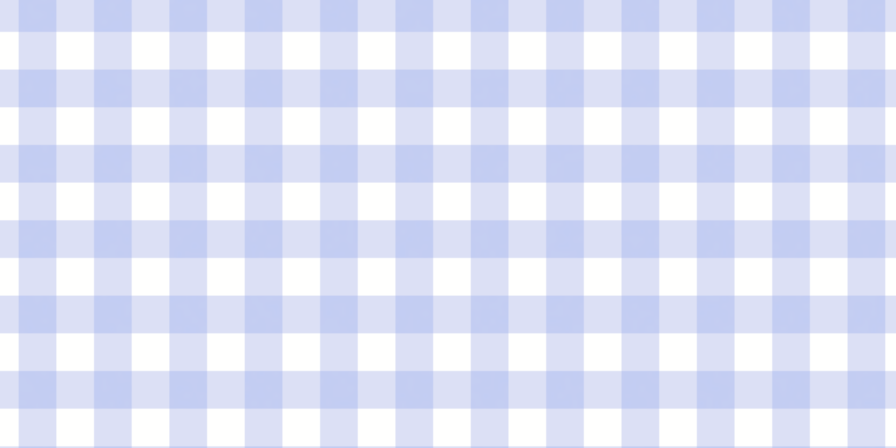
Give the GLSL for this pattern, as a WebGL 1 fragment shader.

```glsl
precision highp float;

uniform vec2 u_resolution;

// Lengths are fractions of the canvas height.
#define PERIOD 0.1682
#define BAND_START vec2(0.0417, 0.0878)
#define BAND_SHARE 0.5
#define EDGE_SOFTNESS 0.0045
#define MOTTLE_SCALE 60.0
#define MOTTLE_AMOUNT 0.5
#define WHITE vec3(1.0, 1.0, 0.995)
#define SINGLE_BAND vec3(0.862, 0.878, 0.961)
#define CROSSING vec3(0.762, 0.802, 0.952)
#define CROSSING_FADED vec3(0.778, 0.812, 0.943)

float hash(vec2 p) {
  vec3 q = fract(vec3(p.xyx) * 0.1031);
  q += dot(q, q.yzx + 33.33);
  return fract((q.x + q.y) * q.z);
}

float valueNoise(vec2 p) {
  vec2 cell = floor(p);
  vec2 f = fract(p);
  f = f * f * (3.0 - 2.0 * f);
  float low = mix(hash(cell), hash(cell + vec2(1.0, 0.0)), f.x);
  float high = mix(hash(cell + vec2(0.0, 1.0)), hash(cell + vec2(1.0, 1.0)), f.x);
  return mix(low, high, f.y);
}

// Coverage of the vertical (x) and horizontal (y) bands.
vec2 bandCoverage(vec2 p, float edge) {
  float halfBand = 0.5 * BAND_SHARE * PERIOD;
  vec2 phase = fract((p - BAND_START - halfBand) / PERIOD + 0.5) - 0.5;
  vec2 dist = abs(phase) * PERIOD - halfBand;
  return 1.0 - smoothstep(-0.5 * edge, 0.5 * edge, dist);
}

void main() {
  vec2 p = gl_FragCoord.xy / u_resolution.y;
  float edge = max(EDGE_SOFTNESS, 1.0 / u_resolution.y);
  vec2 band = bandCoverage(p, edge);

  // Faint unevenness of the dye where the bands overlap.
  float fade = MOTTLE_AMOUNT * valueNoise(p * MOTTLE_SCALE);
  vec3 crossing = mix(CROSSING, CROSSING_FADED, fade);

  // Gingham: white ground, pale single bands, deeper crossings.
  vec3 withoutRow = mix(WHITE, SINGLE_BAND, band.x);
  vec3 withRow = mix(SINGLE_BAND, crossing, band.x);
  gl_FragColor = vec4(mix(withoutRow, withRow, band.y), 1.0);
}
```
